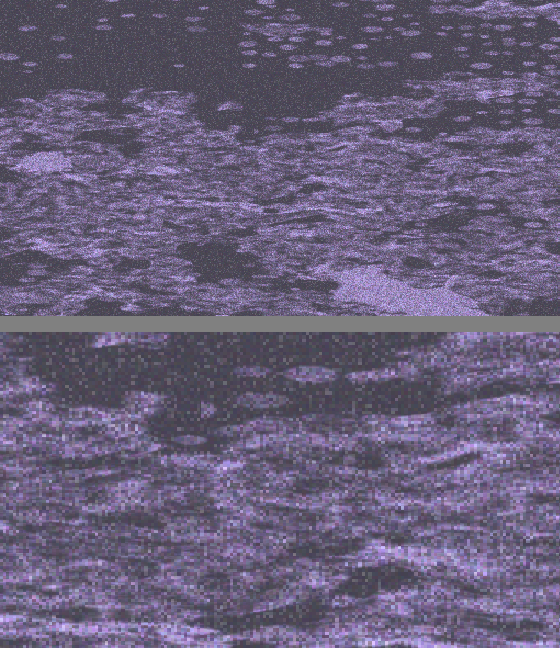
Top, the full canvas; bottom, a detail of the centre.
Give the GLSL for this texture, as a WebGL 1 fragment shader.

```glsl
precision highp float;
// Dusky violet water: broken rippled bands, scattered flat pads and fine coloured grain.
uniform vec2 u_resolution;

const vec3 DUSK = vec3(0.285, 0.270, 0.325);
const vec3 VIOLET = vec3(0.455, 0.400, 0.550);
const vec3 LILAC = vec3(0.690, 0.610, 0.860);
const float GRAIN_ROWS = 288.0;

float hash(vec2 p) {
  vec3 q = fract(vec3(p.xyx) * 0.1031);
  q += dot(q, q.yzx + 33.33);
  return fract((q.x + q.y) * q.z);
}

float noise(vec2 p) {
  vec2 i = floor(p);
  vec2 f = fract(p);
  f = f * f * (3.0 - 2.0 * f);
  float low = mix(hash(i), hash(i + vec2(1.0, 0.0)), f.x);
  float high = mix(hash(i + vec2(0.0, 1.0)), hash(i + 1.0), f.x);
  return mix(low, high, f.y);
}

float fbm(vec2 p) {
  float sum = 0.0;
  float amp = 0.533;
  for (int i = 0; i < 4; i++) {
    sum += amp * noise(p);
    p = p * 2.03 + 17.3;
    amp *= 0.5;
  }
  return sum;
}

// Sheared ellipse: 1 at the centre, 0 on the rim, limited outside.
float patchField(vec2 p, vec2 centre, vec2 radius, float slope) {
  vec2 d = p - centre;
  d.y -= slope * d.x;
  return max(1.0 - length(d / radius), -1.0);
}

// Lit water regions, from the far shore down to the near bank.
float waterField(vec2 p) {
  float f = patchField(p, vec2(0.95, 0.41), vec2(1.5, 0.17), 0.05);
  f = max(f, patchField(p, vec2(0.58, 0.57), vec2(0.24, 0.11), -0.2));
  f = max(f, patchField(p, vec2(0.17, 0.63), vec2(0.28, 0.075), 0.25));
  f = max(f, patchField(p, vec2(1.38, 0.69), vec2(0.42, 0.05), 0.2));
  f = max(f, patchField(p, vec2(1.58, 0.965), vec2(0.27, 0.03), -0.03));
  f = max(f, patchField(p, vec2(0.89, 0.92), vec2(0.12, 0.022), 0.0));
  f = max(f, patchField(p, vec2(0.28, 0.12), vec2(0.26, 0.075), 0.3));
  f = max(f, patchField(p, vec2(0.55, 0.14), vec2(0.09, 0.065), -0.3));
  f = max(f, patchField(p, vec2(0.70, 0.05), vec2(0.24, 0.04), 0.05));
  return max(f, patchField(p, vec2(1.50, 0.14), vec2(0.62, 0.20), 0.12));
}

// Jittered flat ellipses, kept where the clustering noise allows.
float pads(vec2 p, vec2 cell, float density) {
  vec2 home = floor(p / cell);
  float cover = 0.0;
  for (int j = -1; j <= 1; j++) {
    for (int i = -1; i <= 1; i++) {
      vec2 id = home + vec2(float(i), float(j));
      vec2 jitter = vec2(hash(id + 3.1), hash(id + 71.7));
      vec2 centre = (id + 0.15 + 0.7 * jitter) * cell;
      float size = mix(0.2, 0.5, hash(id + 29.0));
      float d = length((p - centre) / (cell * vec2(size, 0.75 * size)));
      float cluster = smoothstep(0.35, 0.7, noise(centre * vec2(3.0, 7.0)));
      float keep = step(hash(id + 113.0), density * cluster);
      float shine = mix(0.55, 1.0, hash(id + 47.0));
      cover = max(cover, keep * shine * (1.0 - smoothstep(0.7, 1.15, d)));
    }
  }
  return cover;
}

vec3 ramp(float t) {
  vec3 c = mix(DUSK, VIOLET, clamp(t * 2.0, 0.0, 1.0));
  return mix(c, LILAC, clamp(t * 2.0 - 1.0, 0.0, 1.0));
}

void main() {
  vec2 p = gl_FragCoord.xy / u_resolution.y;
  vec2 warp = vec2(fbm(p * vec2(5.0, 12.0)), fbm(p * vec2(6.0, 14.0) + 40.0)) - 0.5;
  vec2 q = p + warp * vec2(0.10, 0.035);

  // Ragged shoreline of the lit regions
  float ragged = 2.2 * (fbm(q * vec2(9.0, 30.0)) - 0.5);
  float field = min(waterField(q), 0.45) + ragged;
  float water = smoothstep(-0.08, 0.16, field);

  // Thin ripples and longer bright streaks
  float ripple = fbm(q * vec2(38.0, 130.0));
  float streak = smoothstep(0.60, 0.76, fbm(q * vec2(7.0, 48.0) + 9.0));
  float light = water * (0.36 + 1.3 * (ripple - 0.5) + 0.38 * streak);

  // Solid pale shoals
  float shoal = patchField(q, vec2(1.32, 0.04), vec2(0.24, 0.085), -0.25);
  shoal = max(shoal, patchField(q, vec2(0.14, 0.485), vec2(0.10, 0.025), 0.1));
  float pale = smoothstep(0.0, 0.25, shoal + 1.8 * (fbm(q * vec2(14.0, 34.0)) - 0.5));
  light = mix(light, 0.86, 0.85 * pale);

  // Drifting pads, denser far away on the right
  float density = mix(0.25, 0.75, smoothstep(0.2, 1.3, p.x)) * smoothstep(0.0, 0.5, p.y + 0.25);
  float pad = pads(p + warp * 0.012, vec2(0.075, 0.030), density);
  light = max(light, pad * (0.62 + 0.5 * (ripple - 0.5)));

  // Grain: sparse bright specks in the dark, strong coloured noise in the light
  vec2 g = floor(p * GRAIN_ROWS);
  vec3 tint = vec3(hash(g + 11.0), hash(g + 203.0), hash(g + 407.0)) - 0.5;
  float speck = pow(hash(g + 601.0), 7.0);
  float lit = clamp(light, 0.0, 1.0);
  float grain = (hash(g + 809.0) - 0.5) * mix(0.06, 0.5, smoothstep(0.0, 0.4, lit));
  vec3 colour = ramp(lit + grain) + 0.14 * speck;
  colour += tint * mix(0.05, 0.13, lit);
  gl_FragColor = vec4(clamp(colour, 0.0, 1.0), 1.0);
}
```
